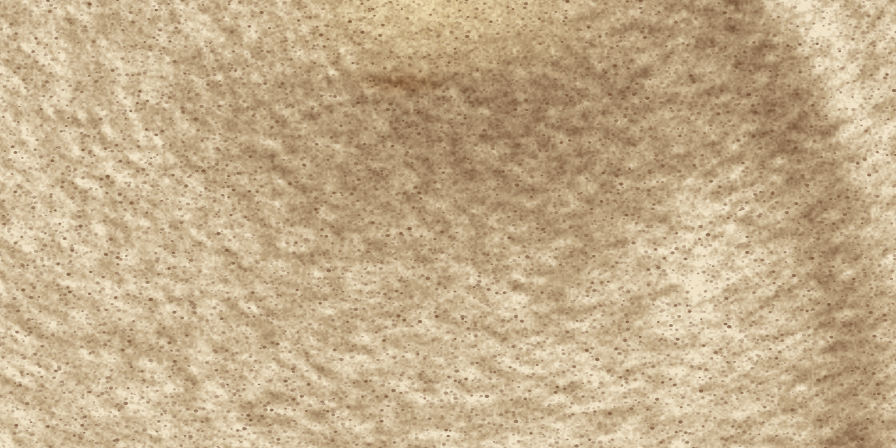
Reproduce this texture procedurally as a WebGL 1 fragment shader.

```glsl
precision highp float;
uniform vec2 u_resolution;

const vec3 UMBER = vec3(0.48, 0.35, 0.24);
const vec3 TAN = vec3(0.76, 0.665, 0.52);
const vec3 CREAM = vec3(0.94, 0.89, 0.78);
const vec3 RUST = vec3(0.42, 0.26, 0.16);

float hash(vec2 p) {
  vec3 q = fract(p.xyx * 0.1031);
  q += dot(q, q.yzx + 33.33);
  return fract((q.x + q.y) * q.z);
}

float noise(vec2 p) {
  vec2 i = floor(p);
  vec2 f = fract(p);
  f = f * f * (3.0 - 2.0 * f);
  float low = mix(hash(i), hash(i + vec2(1.0, 0.0)), f.x);
  float high = mix(hash(i + vec2(0.0, 1.0)), hash(i + vec2(1.0, 1.0)), f.x);
  return mix(low, high, f.y);
}

float fbm(vec2 p) {
  float sum = 0.0;
  float amp = 0.5;
  for (int i = 0; i < 4; i++) {
    sum += amp * noise(p);
    p = mat2(1.6, 1.2, -1.2, 1.6) * p + 17.3;
    amp *= 0.5;
  }
  return sum;
}

// Soft elliptical spot
float blob(vec2 p, vec2 center, vec2 size) {
  vec2 d = (p - center) / size;
  return exp(-dot(d, d));
}

// Soft band at a signed distance from its spine
float band(float d, float width) {
  return exp(-d * d / (width * width));
}

// Coordinates that bend clumps into shallow bowl-shaped arcs
vec2 bowl(vec2 p, vec2 center) {
  vec2 d = p - center;
  return vec2(atan(d.x, -d.y) * 1.6, length(d));
}

// Broad light and shade of the surface
float shading(vec2 p) {
  float tone = 0.835 + 0.07 * (fbm(p * 4.0 + 40.0) - 0.47);
  tone -= 0.165 * blob(p, vec2(1.0, 0.70), vec2(0.52, 0.30));
  tone -= 0.065 * blob(p, vec2(1.45, 0.88), vec2(0.40, 0.25));
  tone -= 0.03 * blob(p, vec2(0.66, 0.10), vec2(0.12, 0.16));
  float hollow = p.x - 1.9 + 0.28 * p.y * p.y;
  tone -= 0.13 * band(hollow, 0.10);
  float ridge = p.x - 1.8 - 0.47 * (1.0 - p.y);
  tone += 0.13 * band(ridge, 0.055) * smoothstep(0.5, 0.8, p.y);
  tone += 0.08 * blob(p, vec2(1.55, 0.33), vec2(0.07, 0.22));
  return tone;
}

// Scattered dark grains of varied size and strength
float specks(vec2 p, float scale, float density, float pixel) {
  vec2 cell = floor(p * scale);
  float cover = 0.0;
  for (int y = -1; y <= 1; y++) {
    for (int x = -1; x <= 1; x++) {
      vec2 id = cell + vec2(float(x), float(y));
      vec2 center = (id + vec2(hash(id + 3.1), hash(id + 71.7))) / scale;
      float pick = hash(id + 129.4);
      float size = mix(0.0018, 0.0044, hash(id + 211.9));
      float strength = mix(0.2, 0.85, pow(hash(id + 307.3), 2.0));
      vec2 d = (p - center) * vec2(0.85, 1.15);
      float grain = 1.0 - smoothstep(size - pixel * 0.6, size + pixel * 0.6, length(d));
      cover = max(cover, grain * strength * step(pick, density));
    }
  }
  return cover;
}

vec3 sandColor(float tone) {
  vec3 dark = mix(UMBER, TAN, smoothstep(0.0, 1.0, (tone - 0.40) / 0.42));
  float linearDark = clamp((tone - 0.48) / 0.28, 0.0, 1.0);
  dark = mix(dark, mix(UMBER, TAN, linearDark), 0.8);
  return mix(dark, CREAM, clamp((tone - 0.76) / 0.18, 0.0, 1.0));
}

void main() {
  vec2 p = gl_FragCoord.xy / u_resolution.y;
  float pixel = 1.0 / u_resolution.y;

  // Smooth warm patch at the top, with a stained lip
  float patchMask = blob(p, vec2(0.98, 1.0), vec2(0.27, 0.15));
  patchMask *= smoothstep(0.79, 0.86, p.y + 0.03 * (noise(p * 18.0) - 0.5));
  float stain = blob(p, vec2(0.90, 0.815), vec2(0.075, 0.022));

  // Clumped relief lit from above
  vec2 q = bowl(p, vec2(0.95, 2.0)) * vec2(25.0, 38.0);
  float height = fbm(q);
  float slope = height - fbm(q + vec2(0.15, -0.45));
  float relief = 0.24 * (height - 0.47) + 0.20 * slope;

  // Fine grain and overall tone
  float grain = noise(p * 210.0) - 0.5 + 0.6 * (noise(p * 115.0 + 9.0) - 0.5);
  float tone = shading(p) + relief * (1.0 - 0.7 * patchMask) + 0.10 * grain;
  tone += 0.10 * patchMask - 0.11 * stain;

  vec3 color = sandColor(tone);
  color *= mix(vec3(1.0), vec3(1.0, 0.98, 0.90), patchMask);
  color *= mix(vec3(1.0), vec3(1.0, 0.94, 0.86), stain);
  float dots = max(specks(p, 58.0, 0.55, pixel), 0.6 * specks(p + 5.0, 95.0, 0.4, pixel));
  color = mix(color, RUST, dots * 0.8);
  gl_FragColor = vec4(color, 1.0);
}
```
